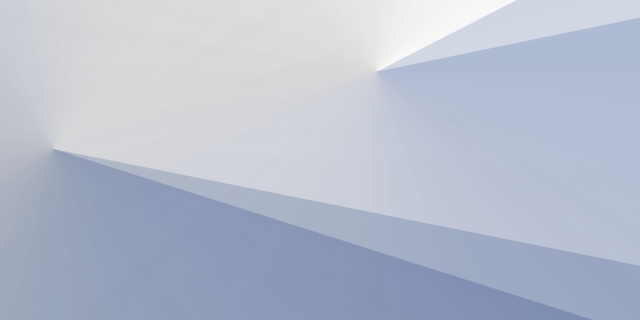
Reproduce this background procedurally as a Shadertoy shader.

```glsl
const float TAU = 6.2831853;
const int STOPS = 9;

// Lengths are in canvas heights, angles in degrees, counterclockwise.
const vec2 UPPER_APEX = vec2(1.177, 0.776);
const float UPPER_AXIS = 19.35;
const float UPPER_HALF_ANGLE = 7.75;
const vec3 UPPER_WEDGE = vec3(0.82, 0.845, 0.89);

const vec2 LOWER_APEX = vec2(0.169, 0.534);
const float LOWER_AXIS = -14.42;
const float LOWER_HALF_ANGLE = 3.16;
const vec3 LOWER_WEDGE = vec3(0.83, 0.86, 0.91);

const float RAY_STRENGTH = 0.0022;

// Each stop holds a colour and its angle from the wedge axis.
const vec4 UPPER_FAN[STOPS] = vec4[STOPS](
    vec4(0.975, 0.975, 0.975, 8.0),
    vec4(0.910, 0.910, 0.905, 70.0),
    vec4(0.875, 0.875, 0.870, 115.0),
    vec4(0.840, 0.840, 0.850, 171.0),
    vec4(0.820, 0.830, 0.860, 191.0),
    vec4(0.795, 0.810, 0.850, 237.0),
    vec4(0.760, 0.782, 0.845, 270.0),
    vec4(0.720, 0.750, 0.830, 306.0),
    vec4(0.685, 0.730, 0.830, 352.0));

// The lower fan tints the upper one.
const vec4 LOWER_FAN[STOPS] = vec4[STOPS](
    vec4(1.000, 1.000, 1.000, 3.0),
    vec4(1.000, 1.000, 1.000, 70.0),
    vec4(0.965, 0.970, 0.980, 104.0),
    vec4(0.925, 0.945, 0.975, 125.0),
    vec4(0.900, 0.920, 0.945, 145.0),
    vec4(0.870, 0.885, 0.915, 194.0),
    vec4(0.800, 0.825, 0.870, 239.0),
    vec4(0.735, 0.780, 0.855, 284.0),
    vec4(0.675, 0.725, 0.840, 357.0));

vec3 sampleStops(vec4 stops[STOPS], float angle) {
    vec3 color = stops[0].rgb;
    for (int i = 1; i < STOPS; i++) {
        float blend = (angle - stops[i - 1].w) / (stops[i].w - stops[i - 1].w);
        color = mix(color, stops[i].rgb, clamp(blend, 0.0, 1.0));
    }
    return color;
}

// Faint streaks; whole frequencies keep them continuous around the apex.
float rays(float angle) {
    float a = radians(angle);
    return sin(a * 23.0 + 2.0 * sin(a * 7.0))
         + 0.7 * sin(a * 51.0 + 1.3)
         + 0.4 * sin(a * 97.0 + 4.0);
}

// Conic gradient, with a flat wedge covering its seam.
vec3 conicFan(vec2 offset, float axis, float halfAngle, vec4 stops[STOPS],
              vec3 wedgeColor, float pixel) {
    float angle = mod(degrees(atan(offset.y, offset.x)) - axis, 360.0);
    vec3 fan = sampleStops(stops, angle) + RAY_STRENGTH * rays(angle);
    float inside = radians(halfAngle - min(angle, 360.0 - angle)) * length(offset);
    return mix(fan, wedgeColor, smoothstep(-0.75 * pixel, 0.75 * pixel, inside));
}

void mainImage(out vec4 fragColor, in vec2 fragCoord) {
    float pixel = 1.0 / iResolution.y;
    vec2 p = fragCoord * pixel;
    p.x *= 2.0 * iResolution.y / iResolution.x; // keep the 2:1 layout

    vec3 base = conicFan(p - UPPER_APEX, UPPER_AXIS, UPPER_HALF_ANGLE,
                         UPPER_FAN, UPPER_WEDGE, pixel);
    vec3 tint = conicFan(p - LOWER_APEX, LOWER_AXIS, LOWER_HALF_ANGLE,
                         LOWER_FAN, LOWER_WEDGE, pixel);
    fragColor = vec4(clamp(base * tint, 0.0, 1.0), 1.0);
}
```
